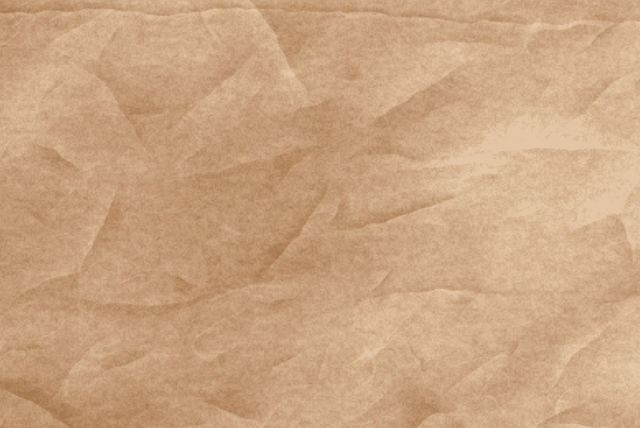
Reproduce this texture procedurally as a Shadertoy shader.

```glsl
float hash(vec2 p) {
    vec3 q = fract(p.xyx * vec3(0.1031, 0.1030, 0.0973));
    q += dot(q, q.yzx + 33.33);
    return fract((q.x + q.y) * q.z);
}

float noise(vec2 p) {
    vec2 i = floor(p), f = fract(p);
    f = f * f * (3.0 - 2.0 * f);
    return mix(mix(hash(i), hash(i + vec2(1, 0)), f.x),
               mix(hash(i + vec2(0, 1)), hash(i + vec2(1, 1)), f.x), f.y);
}

float fbm(vec2 p) {
    float sum = 0.0, gain = 0.5;
    for (int i = 0; i < 5; i++) {
        sum += gain * noise(p);
        p = mat2(1.6, 1.2, -1.2, 1.6) * p + 17.3;
        gain *= 0.5;
    }
    return sum;
}

vec2 rotate(vec2 p, float angle) {
    float c = cos(angle), s = sin(angle);
    return vec2(c * p.x + s * p.y, c * p.y - s * p.x);
}

// Crisp edge on one side of d = 0, soft fade on the other
float facet(float d, float width) {
    return smoothstep(-0.002, 0.003, d) * exp(-pow(max(d, 0.0) / width, 2.0));
}

// Scattered folds: tapering shaded facets with pale worn ridges
float folds(vec2 p, int count, float size, float salt) {
    float tone = 0.0;
    for (int i = 0; i < count; i++) {
        float id = float(i);
        vec2 seed = vec2(id * 3.7 + 5.0, salt);
        vec2 center = fract(id * vec2(0.7549, 0.5698) + salt * 0.37) * vec2(1.6, 1.06) - 0.03;
        float angle = 0.55 + 1.2 * (hash(seed) - 0.5);
        if (hash(seed + 1.0) < 0.18) angle += 1.6;
        float halfLength = size * mix(0.06, 0.2, hash(seed + 2.0));
        vec2 q = rotate(p - center, angle);
        float along = q.x / halfLength;
        float taper = smoothstep(1.0, 0.1, abs(along));
        if (taper <= 0.0) continue;

        float bend = (hash(seed + 3.0) - 0.5) * 0.35 * halfLength;
        float d = q.y + bend * along * along;
        if (hash(seed + 4.0) < 0.35) d = -d;
        float width = size * mix(0.018, 0.07, hash(seed + 5.0)) * (0.2 + 0.8 * taper);
        float strength = mix(0.22, 0.6, hash(seed + 6.0));
        float side = hash(seed + 7.0) < 0.56 ? -1.0 : 0.8;
        tone += side * strength * sqrt(taper) * facet(d, width);
        tone -= side * strength * 0.4 * taper * facet(-d, width * 0.8);

        float wear = smoothstep(0.5, 0.75, noise(p * 26.0 + id));
        tone += 0.32 * wear * taper * exp(-abs(d) / 0.0022);
    }
    return clamp(tone, -0.8, 0.7);
}

// Short thin hairs, one at most per cell
float fibres(vec2 p) {
    vec2 cell = floor(p), q = fract(p) - 0.5;
    q -= 0.3 * (vec2(hash(cell + 3.1), hash(cell + 8.7)) - 0.5);
    q = rotate(q, 6.28 * hash(cell + 21.0));
    q.y += 0.8 * q.x * q.x;
    float d = length(vec2(max(abs(q.x) - 0.22, 0.0), q.y));
    return smoothstep(0.12, 0.03, d) * step(0.78, hash(cell + 40.0));
}

void mainImage(out vec4 fragColor, in vec2 fragCoord) {
    vec2 p = fragCoord / iResolution.y;

    // Bend the sheet so no fold runs straight
    vec2 warp = vec2(fbm(p * 5.0), fbm(p * 5.0 + 31.0)) - 0.48;
    vec2 ripple = vec2(noise(p * 38.0), noise(p * 38.0 + 9.0)) - 0.5;
    vec2 sheet = p + 0.05 * warp + 0.007 * ripple;

    // Broad light from the right and soft undulation
    float tone = 0.34 * (p.x - 0.75) + 0.08 * (p.y - 0.5);
    vec2 slant = rotate(sheet, 0.5);
    tone += 1.25 * (fbm(slant * vec2(2.4, 4.6) + 4.0) - 0.48);
    tone += 0.85 * folds(sheet, 34, 1.25, 11.0);
    tone += 0.6 * folds(sheet, 48, 0.5, 23.0);

    // Fine pale wrinkles in patches
    float crease = abs(noise(slant * vec2(9.0, 17.0) + 50.0) - 0.5);
    float patches = smoothstep(0.55, 0.8, noise(p * 13.0 + 70.0));
    tone += 0.25 * patches * smoothstep(0.04, 0.0, crease);

    // Long fold along the top edge
    float topFold = sheet.y - 0.983 + 0.022 * p.x;
    float topWear = 0.4 + 0.6 * noise(vec2(p.x * 6.0, 2.0));
    tone -= 0.5 * topWear * facet(topFold, 0.014);
    tone += 0.28 * topWear * facet(-topFold, 0.012);

    // Pulp streaks, grain and hairs
    tone += 0.20 * (noise(p * vec2(28.0, 75.0)) - 0.5);
    tone += 0.27 * (noise(p * vec2(90.0, 130.0) + 12.0) - 0.5);
    tone += 0.36 * (noise(p * 260.0 + 5.0) - 0.5);
    tone -= 0.20 * fibres(p * 42.0);

    tone = clamp(tone, -0.9, 0.6);
    vec3 kraft = vec3(0.800, 0.654, 0.513);
    fragColor = vec4(kraft + tone * vec3(0.16, 0.20, 0.225), 1.0);
}
```
